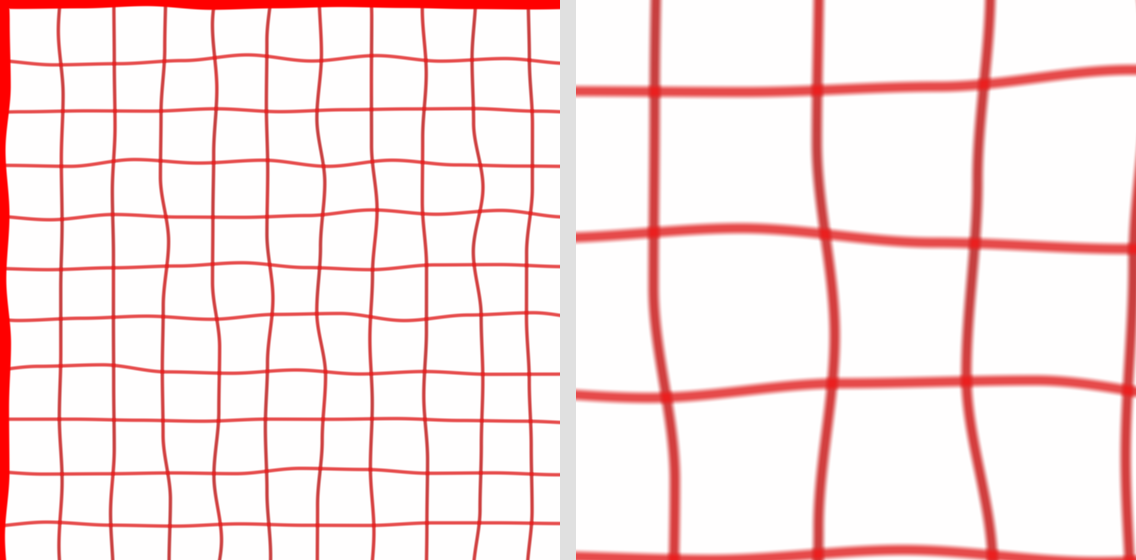
Left: the whole. Right: its middle third, enlarged.
Give the GLSL for this pattern, as a WebGL 2 fragment shader.

```glsl
#version 300 es
precision highp float;
// Hand-drawn red grid on white: ten wavering rules each way, with a solid red
// band along the left and top edges. Each rule is bent by its own smooth 1D
// noise, then inked with a soft profile; crossings turn a purer red.

uniform vec2 u_resolution;
out vec4 fragColor;

// Layout, in canvas units measured from the top left corner
const vec2 BAND = vec2(0.0143, 0.0143);    // mean width of left and top bands
const vec2 PITCH = vec2(0.0932, 0.0922);   // spacing of the rules
const float WAVE_LENGTH = 0.115;           // distance between wobble knots
const float WOBBLE_MIN = 0.0045;
const float WOBBLE_MAX = 0.0105;

// Line profile
const float CORE = 0.0008;                 // fully inked half width
const float REACH = 0.0052;                // half width where the ink ends
const float BAND_SOFT = 0.0022;
const float TONE_VARIATION = 0.35;

// Colours
const vec3 PAPER = vec3(1.0, 0.995, 0.995);
const vec3 BAND_RED = vec3(1.0, 0.0, 0.0);
const vec3 ROW_INK = vec3(0.90, 0.29, 0.29);
const vec3 COLUMN_INK = vec3(0.77, 0.25, 0.25);
const vec3 BRIGHT_INK = vec3(0.88, 0.24, 0.24);
const vec3 CROSSING_INK = vec3(0.92, 0.12, 0.12);

// Integer hash of a knot on a given line, 0..1
float hash(int knot, int line) {
    uint h = uint(knot) * 1597334673u ^ uint(line) * 3812015801u;
    h = (h ^ (h >> 16)) * 2246822519u;
    h = (h ^ (h >> 13)) * 3266489917u;
    return float((h ^ (h >> 16)) >> 8) / 16777216.0;
}

// Smooth noise along one line, 0..1
float lineNoise(float t, int line) {
    float cell = floor(t);
    float f = t - cell;
    int knot = int(cell);
    f = f * f * (3.0 - 2.0 * f);
    return mix(hash(knot, line), hash(knot + 1, line), f);
}

// Sideways shift of a line at a given distance along it
float wobble(float along, int line) {
    float amplitude = mix(WOBBLE_MIN, WOBBLE_MAX, hash(97, line));
    float t = along / WAVE_LENGTH + hash(53, line);
    return amplitude * (2.0 * lineNoise(t, line) - 1.0);
}

// Ink coverage of the nearest rule in one family; line 0 belongs to the band
float ruleInk(float across, float along, float pitch, int family, float pixel) {
    float index = round(across / pitch);
    if (index < 1.0) return 0.0;
    float centre = index * pitch + wobble(along, int(index) + family);
    float d = abs(across - centre);
    return 1.0 - smoothstep(CORE, max(REACH, CORE + pixel), d);
}

void main() {
    float size = min(u_resolution.x, u_resolution.y);
    float pixel = 1.0 / size;
    vec2 p = vec2(gl_FragCoord.x, u_resolution.y - gl_FragCoord.y) / size;
    vec2 q = p - BAND;
    const int COLUMNS = 100;
    const int ROWS = 300;

    // The two families of rules
    float column = ruleInk(q.x, p.y, PITCH.x, COLUMNS, pixel);
    float row = ruleInk(q.y, p.x, PITCH.y, ROWS, pixel);

    // Slow changes of tone along the columns
    int columnId = int(round(q.x / PITCH.x));
    float tone = lineNoise(p.y * 14.0, columnId + 500);
    vec3 columnInk = mix(COLUMN_INK, BRIGHT_INK, 2.0 * TONE_VARIATION * tone);

    vec3 color = mix(PAPER, ROW_INK, row);
    color = mix(color, columnInk, column);
    color = mix(color, CROSSING_INK, row * column);

    // Solid bands with wavering inner edges
    vec2 edge = q - 0.55 * vec2(wobble(p.y, COLUMNS), wobble(p.x, ROWS));
    float soft = max(BAND_SOFT, pixel);
    float band = 1.0 - smoothstep(-soft, soft, min(edge.x, edge.y));
    color = mix(color, BAND_RED, band);

    fragColor = vec4(color, 1.0);
}
```
